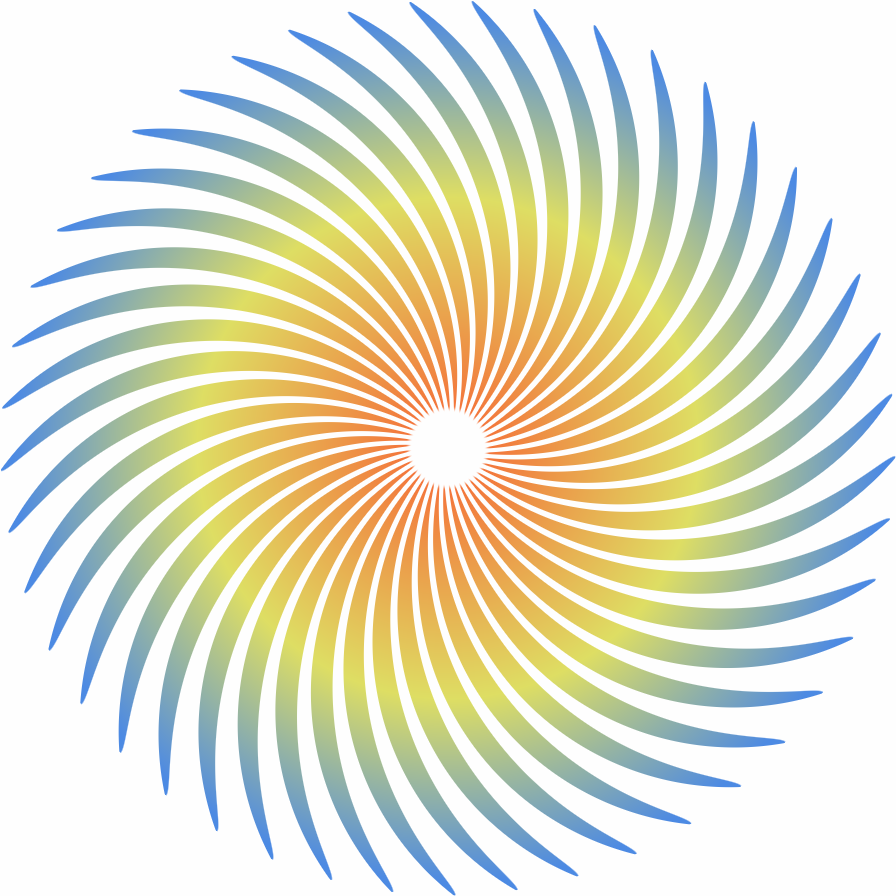
Give the GLSL for this background, as a three.js fragment shader.

```glsl
varying vec2 vUv;

const float TAU = 6.2831853;
const float BLADE_COUNT = 45.0;
const float TIP_RADIUS = 0.5;       // outer reach of the blades
const float ROOT_RADIUS = 0.08;     // inner start, as a share of TIP_RADIUS
const float ARC_DIAMETER = 1.28;    // curve of each blade, in TIP_RADIUS units
const float TIP_ANGLE = -0.0205;    // direction of the first tip
const float BLADE_FILL = 1.3;       // overall blade thickness
const float ROOT_TAPER = 0.35;
const float TIP_TAPER = 0.6;
const float YELLOW_RADIUS = 0.28;
const float BLUE_RADIUS = 0.485;

const vec3 PAPER = vec3(0.998);
const vec3 ORANGE = vec3(0.97, 0.38, 0.20);
const vec3 YELLOW = vec3(0.87, 0.87, 0.39);
const vec3 BLUE = vec3(0.30, 0.54, 0.89);

// Share of each angular slot covered by a blade
float bladeFill(float reach) {
  float s = clamp((reach - ROOT_RADIUS) / (1.0 - ROOT_RADIUS), 0.0, 1.0);
  return BLADE_FILL * pow(s, ROOT_TAPER) * pow(1.0 - s, TIP_TAPER);
}

// Angle by which a circular arc through the centre trails its tip
float arcLag(float reach) {
  return acos(min(reach, 1.0) / ARC_DIAMETER) - acos(1.0 / ARC_DIAMETER);
}

vec3 radialColor(float radius) {
  vec3 inner = mix(ORANGE, YELLOW, clamp(radius / YELLOW_RADIUS, 0.0, 1.0));
  float outer = (radius - YELLOW_RADIUS) / (BLUE_RADIUS - YELLOW_RADIUS);
  return mix(inner, BLUE, clamp(outer, 0.0, 1.0));
}

void main() {
  vec2 p = vUv - 0.5;
  float radius = length(p);
  float reach = radius / TIP_RADIUS;
  float angle = atan(p.y, p.x + (radius < 1e-5 ? 1e-5 : 0.0));

  // Repeat the curved blade around the centre
  float slot = TAU / BLADE_COUNT;
  float fill = bladeFill(reach);
  float turn = (angle - TIP_ANGLE + arcLag(reach)) / slot;
  float offset = abs(fract(turn - 0.5 * fill + 0.5) - 0.5);

  // Turn the angular gap into a distance across the slanted blade
  float slope = min(reach, 1.0) / ARC_DIAMETER;
  float across = radius * slot * sqrt(1.0 - slope * slope);
  float edge = (offset - 0.5 * fill) * across;

  // Smooth edges, with clear ends at root and tip
  float pixel = max(fwidth(vUv.x), 1e-4);
  float blade = clamp(0.5 - edge / pixel, 0.0, 1.0);
  blade *= smoothstep(ROOT_RADIUS, ROOT_RADIUS + 0.015, reach);
  blade *= 1.0 - smoothstep(TIP_RADIUS - pixel, TIP_RADIUS, radius);

  gl_FragColor = vec4(mix(PAPER, radialColor(radius), blade), 1.0);
}
```
